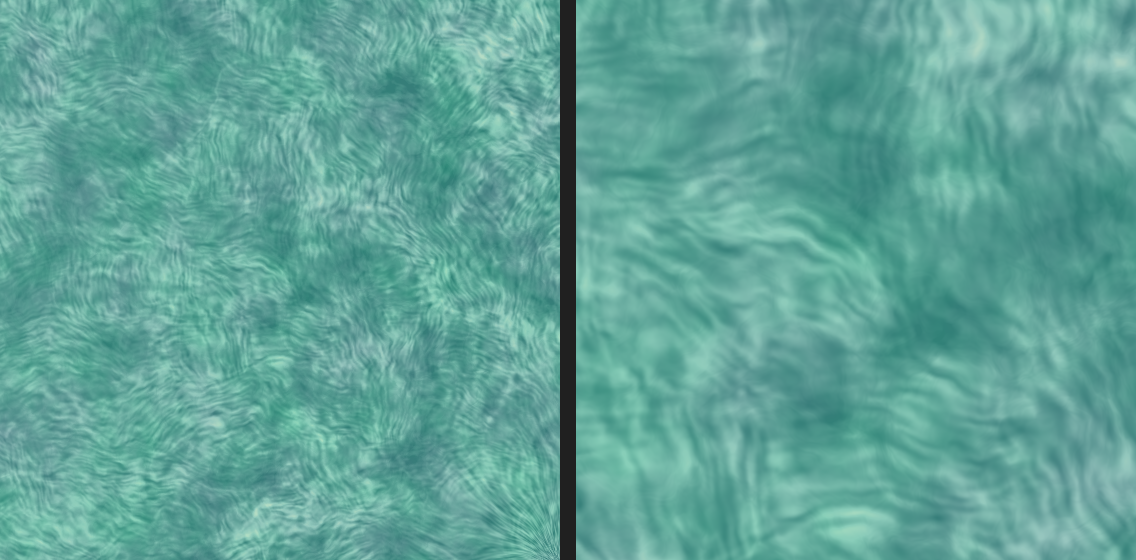
Left, the full canvas; right, a detail of the centre.
Reproduce this texture procedurally as a three.js fragment shader.

```glsl
// Clear turquoise water: mottled patches, fine crossing ripples and a fan of wake streaks.
varying vec2 vUv;

const vec3 DEEP = vec3(0.24, 0.53, 0.50);
const vec3 PALE = vec3(0.55, 0.79, 0.73);
const vec3 GLINT = vec3(0.74, 0.89, 0.78);
const vec3 MAUVE_SHIFT = vec3(0.05, -0.03, 0.02);
const vec2 WAKE_FOCUS = vec2(1.0, -0.01);

vec2 hash2(vec2 p) {
  vec3 q = fract(p.xyx * vec3(0.1031, 0.1030, 0.0973));
  q += dot(q, q.yzx + 33.33);
  return fract((q.xx + q.yz) * q.zy);
}

vec2 direction(float angle) {
  return vec2(cos(angle), sin(angle));
}

// Gradient noise, centred on zero
float corner(vec2 cell, vec2 offset) {
  return dot(direction(6.2832 * hash2(cell).x), offset);
}

float noise(vec2 p) {
  vec2 i = floor(p), f = fract(p);
  vec2 u = f * f * f * (f * (f * 6.0 - 15.0) + 10.0);
  vec2 e = vec2(0.0, 1.0);
  return mix(
    mix(corner(i, f), corner(i + e.yx, f - e.yx), u.x),
    mix(corner(i + e.xy, f - e.xy), corner(i + e.yy, f - e.yy), u.x), u.y);
}

float fbm(vec2 p, float gain) {
  float sum = 0.0, amp = 1.0;
  for (int i = 0; i < 5; i++) {
    sum += amp * noise(p);
    p = mat2(1.6, 1.2, -1.2, 1.6) * p + 17.3;
    amp *= gain;
  }
  return sum;
}

vec2 warp(vec2 p, float scale, float amount, float seed) {
  vec2 q = p * scale + seed;
  return p + amount * vec2(fbm(q, 0.5), fbm(q + 41.7, 0.5));
}

// Overlapping round patches, each with its own set of parallel crests
float ripples(vec2 p, float cells, vec2 stretch, float heading, float spread) {
  vec2 g = p * cells, base = floor(g);
  float sum = 0.0, power = 0.0;
  for (int y = -1; y <= 1; y++) {
    for (int x = -1; x <= 1; x++) {
      vec2 id = base + vec2(float(x), float(y));
      vec2 rnd = hash2(id + 7.0);
      vec2 d = g - id - 0.2 - 0.6 * rnd;
      vec2 along = direction(heading + spread * (2.0 * hash2(id + 91.0).y - 1.0));
      vec2 local = vec2(dot(d, along), dot(d, vec2(-along.y, along.x)));
      float weight = exp(-4.5 * dot(d, d));
      sum += weight * noise(local * stretch + rnd * 90.0);
      power += weight * weight;
    }
  }
  return sum / sqrt(power + 1e-6);
}

// Streaks that spread out from a focus, in polar coordinates
float wakeStreaks(vec2 v, float density) {
  float r = length(v) + 0.01;
  float angle = atan(v.y, -v.x) + 0.25 * noise(v * 9.0);
  vec2 q = vec2(angle * density, log(r) * 3.0);
  return noise(q) + 0.7 * noise(q * vec2(2.3, 1.7) + 31.0);
}

// Thin curved folds along the zero lines of a noise field
float folds(vec2 p, float scale, float width) {
  float line = 1.0 - smoothstep(0.0, width, abs(noise(p * scale)));
  return line * smoothstep(0.0, 0.25, noise(p * scale * 0.8 + 63.0));
}

void main() {
  vec2 p = vUv;
  vec2 toFocus = WAKE_FOCUS - p;
  float heading = atan(toFocus.y, toFocus.x);
  float wake = 1.0 - smoothstep(0.08, 0.42, length(toFocus));

  // Broad light and dark patches
  vec2 bent = warp(p, 5.0, 0.11, 3.0);
  float broad = fbm(bent * 5.0, 0.5);
  float mottle = fbm(warp(p, 11.0, 0.05, 23.0) * 15.0 + 9.0, 0.6);
  float patches = 0.62 * broad + 0.38 * mottle;

  // Ripples, calmer over the dark pools
  vec2 curved = warp(p, 8.0, 0.022, 57.0);
  float fine = ripples(curved, 9.0, vec2(4.5, 15.0), heading, 1.1);
  float coarse = ripples(curved + 5.0, 6.0, vec2(4.0, 11.0), heading, 0.9);
  float calm = mix(0.45, 1.15, smoothstep(-0.35, 0.2, broad + 0.5 * mottle));
  float surface = calm * (0.62 * fine + 0.45 * coarse);

  // Water away from the wake, then the wake itself
  float open = patches + surface + 0.22 * folds(bent, 4.5, 0.06);
  float streaks = 0.75 * wakeStreaks(toFocus * vec2(1.0, -1.0), 13.0)
    + 0.3 * patches + 0.25 * surface;
  float contrast = mix(0.88, 1.15, smoothstep(0.1, 0.9, p.x - 0.4 * p.y + 0.2));
  float tone = 0.44 + contrast * mix(open, streaks, 0.85 * wake);

  // Colour, with a faint grey-mauve drift and creamy glints
  vec3 color = mix(DEEP, PALE, clamp(tone, -0.12, 1.0));
  color = mix(color, GLINT, 0.8 * smoothstep(0.95, 1.6, tone));
  color += MAUVE_SHIFT * fbm(p * 7.0 + 80.0, 0.6);
  gl_FragColor = vec4(color, 1.0);
}
```
